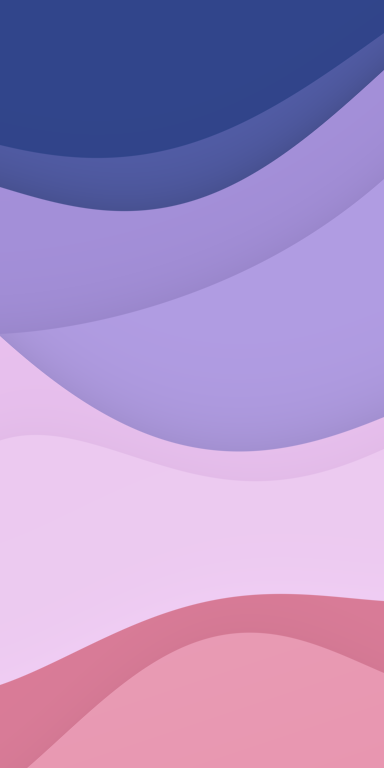
Reproduce this background procedurally as a WebGL 1 fragment shader.

```glsl
precision highp float;

uniform vec2 u_resolution;

#define NAVY vec3(0.192, 0.270, 0.545)
#define BLUE vec3(0.325, 0.368, 0.660)
#define PURPLE vec3(0.642, 0.562, 0.850)
#define LAVENDER vec3(0.692, 0.612, 0.888)
#define ORCHID vec3(0.910, 0.752, 0.933)
#define BLUSH vec3(0.925, 0.790, 0.940)
#define ROSE vec3(0.852, 0.485, 0.595)
#define PALE_ROSE vec3(0.910, 0.600, 0.700)
#define SHADE_REACH 0.045
#define EDGE_SOFTNESS 0.8

// Smooth quartic through five evenly spaced heights, by forward differences
float wave(float x, vec4 heights, float last) {
  float t = 4.0 * x;
  vec4 d1 = vec4(heights.yzw, last) - heights;
  vec3 d2 = d1.yzw - d1.xyz;
  vec2 d3 = d2.yz - d2.xy;
  float d4 = d3.y - d3.x;
  return heights.x + t * (d1.x + (t - 1.0) / 2.0 * (d2.x
    + (t - 2.0) / 3.0 * (d3.x + (t - 3.0) / 4.0 * d4)));
}

// Cover everything above an edge, shading the layer close to that edge
vec3 layer(vec3 below, vec3 tint, float rise, float shade) {
  float softness = EDGE_SOFTNESS / u_resolution.y;
  float cover = smoothstep(-softness, softness, rise);
  vec3 shaded = tint * (1.0 - shade * exp(-max(rise, 0.0) / SHADE_REACH));
  return mix(below, shaded, cover);
}

void main() {
  vec2 uv = gl_FragCoord.xy / u_resolution;
  float x = uv.x;
  float y = uv.y;

  // Rose hills
  vec3 color = PALE_ROSE + vec3(0.0, 0.012, 0.010) * (y * 6.0 - x);
  color = layer(color, ROSE, y - wave(x, vec4(-0.0286, 0.0807, 0.1621, 0.1706), 0.1237), 0.03);

  // Pink bands, the lower one brightening towards the hills
  color = layer(color, BLUSH, y - wave(x, vec4(0.1081, 0.1641, 0.2122, 0.2266), 0.2174), -0.015);
  color = layer(color, ORCHID, y - wave(x, vec4(0.4264, 0.4206, 0.3835, 0.3763), 0.4154), 0.025);

  // Lavender and purple folds
  color = layer(color, LAVENDER, y - wave(x, vec4(0.5625, 0.4674, 0.4180, 0.4180), 0.4570), 0.08);
  color = layer(color, PURPLE, y - wave(x, vec4(0.5651, 0.5820, 0.6185, 0.6771), 0.7669), 0.06);

  // Blue folds at the top
  color = layer(color, BLUE, y - wave(x, vec4(0.7565, 0.7272, 0.7383, 0.8034), 0.9089), 0.14);
  color = layer(color, NAVY, y - wave(x, vec4(0.8112, 0.7943, 0.8138, 0.8724), 0.9570), 0.01);

  gl_FragColor = vec4(color, 1.0);
}
```
